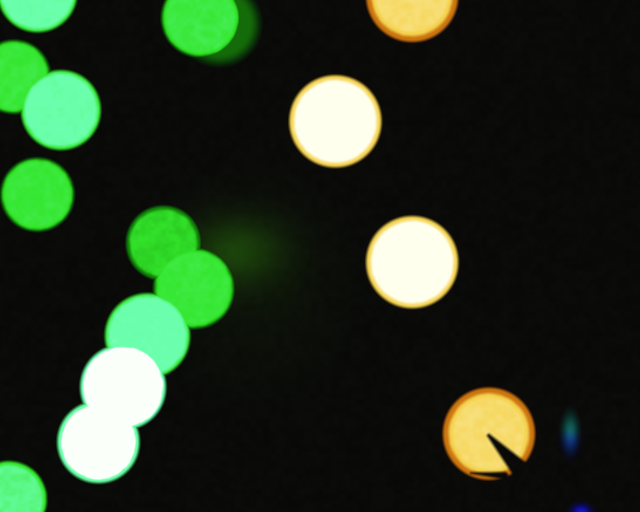
Reproduce this background procedurally as a Shadertoy shader.

```glsl
// Out-of-focus lights on black: chains of green-to-white discs and a bent row
// of amber discs. Each chain is a loop over a path formula; a disc's "heat"
// falls toward its rim and picks its colour, and lights merge by maximum.

const float PI = 3.14159265;

float hash(vec2 cell) {
    vec3 q = fract(vec3(cell.xyx) * 0.1031);
    q += dot(q, q.yzx + 33.33);
    return fract((q.x + q.y) * q.z);
}

float valueNoise(vec2 p) {
    vec2 i = floor(p), f = fract(p);
    f = f * f * (3.0 - 2.0 * f);
    return mix(mix(hash(i), hash(i + vec2(1, 0)), f.x),
               mix(hash(i + vec2(0, 1)), hash(i + vec2(1, 1)), f.x), f.y);
}

// 1 inside the distance, 0 outside, with a soft edge
float inside(float dist, float blur) {
    return 1.0 - smoothstep(-blur, blur, dist);
}

float glow(vec2 offset, vec2 size) {
    vec2 q = offset / size;
    return exp(-dot(q, q));
}

vec3 greenRamp(float heat) {
    vec3 c = mix(vec3(0.07, 0.52, 0.02), vec3(0.20, 0.90, 0.17), smoothstep(-0.25, 0.18, heat));
    c = mix(c, vec3(0.42, 1.0, 0.68), smoothstep(0.15, 0.65, heat));
    return mix(c, vec3(0.98, 1.0, 0.98), smoothstep(0.66, 0.86, heat));
}

vec3 amberRamp(float heat) {
    vec3 c = mix(vec3(0.80, 0.46, 0.06), vec3(0.96, 0.83, 0.32), smoothstep(-0.05, 0.4, heat));
    return mix(c, vec3(1.0, 1.0, 0.93), smoothstep(0.4, 0.85, heat));
}

vec3 greenDisc(vec2 offset, float radius, float heat, float mottle) {
    float d = length(offset);
    float rim = smoothstep(0.83, 1.02, d / radius);
    return greenRamp(heat + 0.09 * mottle - 0.45 * rim) * inside(d - radius, 0.005);
}

vec3 amberDisc(vec2 offset, float radius, float heat, float mottle) {
    float d = length(offset);
    float rim = smoothstep(0.74, 1.02, d / radius);
    vec3 halo = vec3(0.06, 0.03, 0.01) * exp(-max(d - radius, 0.0) / 0.02);
    return max(halo, amberRamp(heat + 0.06 * mottle - 0.75 * rim) * inside(d - radius, 0.005));
}

// Distance to a segment whose half width grows from w0 to w1
float taper(vec2 p, vec2 a, vec2 b, float w0, float w1) {
    float t = clamp(dot(p - a, b - a) / dot(b - a, b - a), 0.0, 1.0);
    return length(p - mix(a, b, t)) - mix(w0, w1, t);
}

void mainImage(out vec4 fragColor, in vec2 fragCoord) {
    vec2 p = fragCoord / iResolution.y;
    float mottle = valueNoise(p * 75.0) + 0.5 * valueNoise(p * 150.0) - 0.75;

    // Near-black ground with faint green haze
    vec3 color = vec3(0.038, 0.038, 0.034) + 0.012 * mottle;
    color += vec3(0.06, 0.19, 0.01) * glow(p - vec2(0.46, 0.51), vec2(0.09, 0.065));
    color += vec3(0.01, 0.035, 0.0) * glow(p - vec2(0.50, 0.44), vec2(0.16, 0.18));

    // Lower green chain, hottest near its fourth disc
    for (int k = 0; k < 6; k++) {
        float i = float(k);
        vec2 center = vec2(0.355 - 0.012 * i * i + 0.038 * sin(2.443 * i - 1.222),
                           0.525 - 0.1 * i + 0.02 * sin(0.63 * i));
        float bump = (i - 3.3) / 1.8;
        float heat = 0.05 + exp(-bump * bump);
        color = max(color, greenDisc(p - center, 0.073 + 0.011 * sin(0.6 * i), heat, mottle));
    }

    // Upper green chain, alternating aqua and green
    for (int k = 0; k < 4; k++) {
        float i = float(k), flip = cos(PI * i);
        vec2 center = vec2(0.073 - 0.053 * sin(2.094 * i), 0.99 - 0.115 * i + 0.025 * flip);
        color = max(color, greenDisc(p - center, 0.075 + 0.003 * flip, 0.43 + 0.18 * flip, mottle));
    }

    // Lone green disc with a dim, blurred echo behind it
    vec2 lone = p - vec2(0.392, 0.965);
    float echo = inside(length(lone - vec2(0.036, -0.012)) - 0.076, 0.018);
    color = max(color, vec3(0.08, 0.42, 0.03) * echo);
    color = max(color, greenDisc(lone, 0.077, 0.28, mottle));

    // Amber row, palest in the middle; the last disc is notched
    for (int k = 0; k < 4; k++) {
        float i = float(k);
        vec2 center = vec2(0.655 + 0.15 * abs(i - 1.0), 1.008 - 0.24 * i - 0.005 * i * i * i);
        float heat = 1.08 - 0.56 * step(1.0, abs(i - 1.5));
        vec2 offset = p - center;
        vec3 light = amberDisc(offset, 0.09, heat, mottle);
        if (k == 3) {
            float notch = taper(offset, vec2(0.0, -0.004), vec2(0.075, -0.085), 0.003, 0.021);
            float slit = taper(offset, vec2(-0.035, -0.077), vec2(0.03, -0.082), 0.001, 0.007);
            light *= 1.0 - inside(min(notch, slit), 0.005);
        }
        color = max(color, light);
    }

    // Small blue glints at the lower right
    vec3 glint = mix(vec3(0.08, 0.25, 0.62), vec3(0.08, 0.40, 0.36), smoothstep(0.13, 0.17, p.y));
    color = max(color, glint * glow(p - vec2(1.114, 0.155), vec2(0.016, 0.036)));
    color = max(color, vec3(0.08, 0.08, 0.80) * glow(p - vec2(1.135, 0.0), vec2(0.018, 0.014)));

    fragColor = vec4(clamp(color, 0.0, 1.0), 1.0);
}
```
